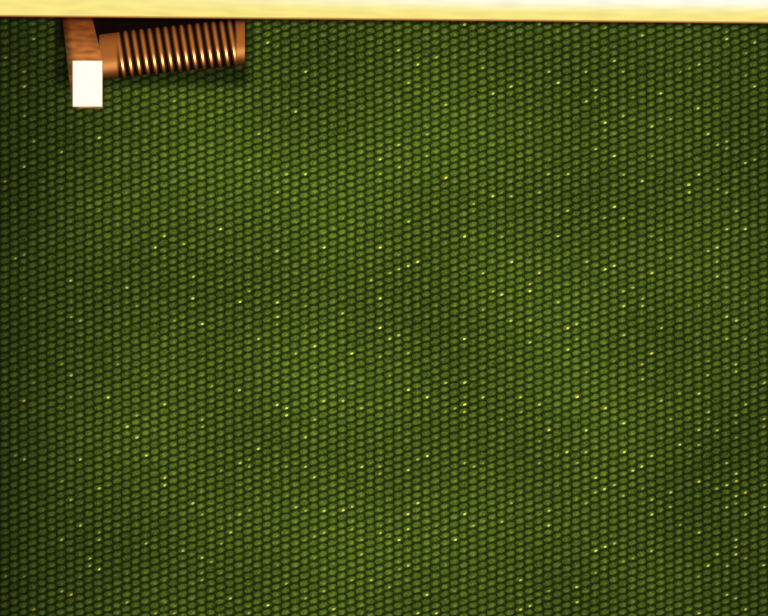
A WebGL 2 fragment shader for this texture:

```glsl
#version 300 es
precision highp float;

uniform vec2 u_resolution;
out vec4 fragColor;

float hash(vec2 p) {
    vec3 q = fract(vec3(p.xyx) * 0.1031);
    q += dot(q, q.yzx + 33.33);
    return fract((q.x + q.y) * q.z);
}

vec2 gradient(vec2 cell) {
    float angle = 6.2832 * hash(cell);
    return vec2(cos(angle), sin(angle));
}

float gradientNoise(vec2 p) {
    vec2 i = floor(p), f = fract(p);
    vec2 u = f * f * f * (f * (f * 6.0 - 15.0) + 10.0);
    vec2 e = vec2(0.0, 1.0);
    float low = mix(dot(gradient(i), f), dot(gradient(i + e.yx), f - e.yx), u.x);
    float high = mix(dot(gradient(i + e.xy), f - e.xy), dot(gradient(i + 1.0), f - 1.0), u.x);
    return mix(low, high, u.y);
}

float fill(float d) {
    float blur = 1.0 / u_resolution.x;
    return 1.0 - smoothstep(-blur, blur, d);
}

float box(vec2 p, vec2 halfSize) {
    vec2 d = abs(p) - halfSize;
    return length(max(d, 0.0)) + min(max(d.x, d.y), 0.0);
}

// Half-drop lattice of raised knots: 82 columns by 84 rows
vec3 weave(vec2 p) {
    vec2 g = vec2(p.x * 82.0, p.y * 105.0);
    g += 0.12 * vec2(gradientNoise(p * 40.0), gradientNoise(p * 40.0 + 71.0));
    g.y += 0.5 * mod(floor(g.x), 2.0);
    vec2 id = floor(g), c = fract(g) - 0.5;
    float vary = hash(id);

    c.y -= 0.22 * c.x;
    float knot = 1.0 - smoothstep(0.12, 0.62, length(c * vec2(0.95, 1.15)));
    float grain = gradientNoise(p * 330.0) + 0.6 * gradientNoise(p * 190.0 + 9.0);
    vec3 color = mix(vec3(0.15, 0.19, 0.06), vec3(0.25, 0.33, 0.09), smoothstep(0.0, 0.5, knot));
    color = mix(color, vec3(0.36, 0.44, 0.13), smoothstep(0.4, 1.0, knot) * (0.5 + 0.5 * vary));
    color *= 1.0 + 0.28 * grain + 0.25 * gradientNoise(p * 6.0);

    // Glints on a few knots, denser towards the lower right
    float chance = 0.025 + 0.06 * smoothstep(0.1, 0.9, p.x + 0.5 - p.y);
    float glint = 1.0 - smoothstep(0.05, 0.27, length(c - vec2(0.1, -0.12)));
    float strength = step(hash(id + 37.0), chance) * (0.4 + 0.6 * vary);
    color = mix(color, vec3(0.95, 0.88, 0.36), glint * max(strength, 0.16 * vary));

    // Light falls off towards the sides
    vec2 off = (p - vec2(0.52, 0.42)) * vec2(1.0, 0.8);
    color *= 1.08 - 0.8 * dot(off, off);
    return color * mix(0.72, 1.0, smoothstep(-0.02, 0.16, p.x));
}

// Threaded shank in its own frame: x along the axis, y downwards
vec4 shank(vec2 q) {
    vec2 s = q - vec2(0.134, 0.074);
    s.y += 0.105 * s.x;
    float threaded = smoothstep(0.016, 0.024, s.x) * (1.0 - smoothstep(0.17, 0.176, s.x));
    float turn = sin(6.2832 * (s.x - 0.16 * s.y) * 96.0);
    float radius = 0.030 + 0.0014 * turn * threaded;
    float v = s.y / radius;

    vec3 color = mix(vec3(0.28, 0.13, 0.05), vec3(0.66, 0.38, 0.17), sqrt(max(1.0 - v * v, 0.0)));
    color *= mix(1.0, 0.62 + 0.48 * turn, threaded);
    float sheenOffset = (v - 0.42) * 4.5;
    float sheen = exp(-sheenOffset * sheenOffset);
    color += vec3(0.8, 0.66, 0.46) * sheen * mix(0.35, smoothstep(0.1, 0.9, turn), threaded);
    color *= 1.0 - 0.45 * smoothstep(0.55, 1.0, v);
    float d = box(s - vec2(0.09, 0.0), vec2(0.095, radius) - 0.003) - 0.003;
    return vec4(color, fill(d));
}

// Hexagonal head: shaded upper face over a brightly lit lower face
vec4 head(vec2 q) {
    float left = 0.081 + 0.11 * (q.y - 0.022);
    float right = min(0.120 + 0.24 * (q.y - 0.022), 0.134);
    float d = max(max(left - q.x, q.x - right), max(0.021 - q.y, q.y - 0.141));
    vec3 color = mix(vec3(0.45, 0.22, 0.08), vec3(0.72, 0.43, 0.20), smoothstep(0.02, 0.08, q.y));
    color *= 1.0 + 0.3 * gradientNoise(q * vec2(60.0, 200.0));
    color *= mix(0.55, 1.0, smoothstep(0.0, 0.012, q.x - left));
    float lit = fill(box(q - vec2(0.114, 0.109), vec2(0.0185, 0.029)) - 0.001);
    color = mix(color, vec3(1.0, 1.0, 0.95), lit);
    return vec4(color, fill(d));
}

void main() {
    vec2 p = gl_FragCoord.xy / u_resolution.x;
    float top = u_resolution.y / u_resolution.x;
    vec2 q = vec2(p.x, top - p.y);
    vec3 color = weave(p);

    // Shadows under the bolt and beside the strip
    float contactShadow = 1.0 - smoothstep(0.0, 0.022, box(q - vec2(0.198, 0.068), vec2(0.115, 0.032)));
    float deepShadow = 1.0 - smoothstep(-0.004, 0.01, box(q - vec2(0.197, 0.03), vec2(0.118, 0.022)));
    color *= 1.0 - 0.5 * contactShadow;
    color = mix(color, vec3(0.06, 0.025, 0.01), 0.95 * deepShadow);

    vec4 metal = shank(q);
    color = mix(color, metal.rgb, metal.a);
    metal = head(q);
    color = mix(color, metal.rgb, metal.a);

    // Pale strip along the top with a darker lower lip
    float edge = q.y - 0.022 - 0.009 * q.x;
    color *= 1.0 - 0.55 * (1.0 - smoothstep(0.0, 0.007, edge));
    float glow = smoothstep(0.008, 0.03, -edge) * smoothstep(0.0, 0.7, p.x);
    vec3 strip = mix(vec3(0.98, 0.91, 0.52), vec3(1.0, 1.0, 0.93), glow);
    strip *= 1.0 + 0.05 * gradientNoise(p * vec2(25.0, 160.0));
    strip = mix(vec3(0.62, 0.34, 0.15), strip, smoothstep(0.0, 0.004, -edge));
    color = mix(color, strip, fill(edge));

    fragColor = vec4(clamp(color, 0.0, 1.0), 1.0);
}
```
